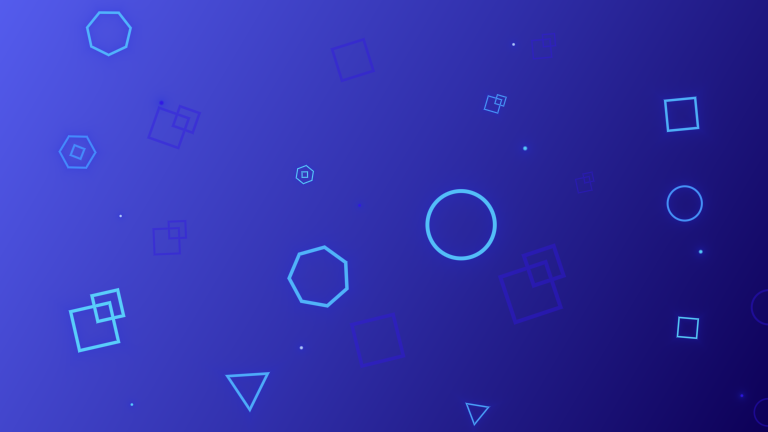
Write a WebGL 2 fragment shader that draws this background.

```glsl
#version 300 es
precision highp float;
// Deep blue diagonal gradient strewn with outlined polygons and glowing dots.
// Shapes sit on a jittered low-discrepancy sequence; each outline is a polygon
// distance, drawn either as a bright glowing stroke or a faint violet one.

uniform vec2 u_resolution;
out vec4 fragColor;

const float TAU = 6.2831853;

// Background
const vec3 SKY_LIGHT = vec3(0.33, 0.36, 0.93);
const vec3 SKY_MID   = vec3(0.19, 0.185, 0.67);
const vec3 SKY_DARK  = vec3(0.05, 0.00, 0.34);
const vec2 SKY_SLOPE = vec2(0.75, 0.25);

// Strokes and dots
const vec3 BLUE   = vec3(0.25, 0.50, 1.00);
const vec3 CYAN   = vec3(0.36, 0.86, 1.00);
const vec3 VIOLET = vec3(0.19, 0.08, 0.90);
const vec3 GLOW   = vec3(0.12, 0.16, 0.88);
const vec3 PALE   = vec3(0.75, 0.85, 1.00);
const float FAINT_ALPHA = 0.40;
const float GLOW_ALPHA  = 0.24;
const float GLOW_REACH  = 0.28;   // relative to the radius
const float STROKE      = 0.058;  // half width relative to the radius

// Scatter, sizes relative to the canvas height
const int BRIGHT_COUNT = 12;
const int FAINT_COUNT  = 9;
const int DOT_COUNT    = 9;
const vec2 BRIGHT_START = vec2(0.61, 0.50);
const vec2 FAINT_START  = vec2(0.70, 0.33);
const vec2 DOT_START    = vec2(0.17, 0.52);
const vec2 SEQUENCE     = vec2(0.7549, 0.5698);
const float JITTER      = 0.10;
const float RADIUS_BIG   = 0.078;
const float RADIUS_SMALL = 0.016;
const float DOT_RADIUS   = 0.0045;
const int SIDES[7] = int[7](0, 3, 6, 4, 4, 7, 7);  // 0 is a circle

vec3 hash3(int n) {
    uvec3 v = uvec3(n, n + 57, n + 131) * 1664525u + 1013904223u;
    v += v.yzx * v.zxy;
    v ^= v >> 16u;
    v += v.yzx * v.zxy;
    return vec3(v >> 8u) / 16777216.0;
}

// Signed distance to a regular polygon of circumradius r
float polygon(vec2 p, float r, int sides) {
    if (sides == 0) return length(p) - r;
    float sector = TAU / float(sides);
    float a = atan(p.x, p.y);
    return cos(floor(0.5 + a / sector) * sector - a) * length(p) - r * cos(0.5 * sector);
}

vec2 rotate(vec2 p, float a) {
    float c = cos(a), s = sin(a);
    return vec2(c * p.x - s * p.y, s * p.x + c * p.y);
}

// Coverage of a stroke of given half width
float stroke(float d, float halfWidth, float aa) {
    return 1.0 - smoothstep(halfWidth - aa, halfWidth + aa, abs(d));
}

vec2 scatter(vec2 start, int i, vec2 rnd, float aspect) {
    vec2 spot = fract(start + float(i) * SEQUENCE) + JITTER * (rnd - 0.5);
    return spot * vec2(aspect, 1.0);
}

// Blends one outlined shape, with its companion, over the colour
vec3 drawShape(vec3 color, vec2 p, int i, bool faint, float aspect, float aa) {
    vec3 rnd = hash3(i + (faint ? 400 : 11));
    p -= scatter(faint ? FAINT_START : BRIGHT_START, i, rnd.xy, aspect);
    p = rotate(p, (rnd.z - 0.5) * 0.8);
    float r = mix(RADIUS_BIG, RADIUS_SMALL, pow(fract(float(i) * 0.207), 0.6));
    int sides = faint ? (i % 4 == 3 ? 0 : 4) : SIDES[i % 7];

    float d = polygon(p, r, sides);
    float line = stroke(d, STROKE * r, aa);
    if (sides == 4 && i % 2 == 0) {         // overlapping square at a corner
        float inner = polygon(p - 0.62 * r, 0.66 * r, 4);
        line = max(line, stroke(inner, STROKE * r, aa));
    } else if (sides == 6) {                // small square in the middle
        float inner = polygon(rotate(p, 0.35), 0.42 * r, 4);
        line = max(line, stroke(inner, STROKE * r, aa));
    }
    if (faint) return mix(color, VIOLET, FAINT_ALPHA * line);
    color = mix(color, GLOW, GLOW_ALPHA * exp(-abs(d) / (GLOW_REACH * r)));
    return mix(color, mix(BLUE, CYAN, fract(rnd.x * 7.0)), 0.92 * line);
}

vec3 drawDot(vec3 color, vec2 p, int i, float aspect, float aa) {
    vec3 rnd = hash3(i + 900);
    float d = length(p - scatter(DOT_START, i, rnd.xy, aspect));
    float r = DOT_RADIUS * mix(0.6, 1.3, rnd.z);
    vec3 tint = i % 3 == 0 ? PALE : (i % 3 == 1 ? VIOLET : CYAN);
    color = mix(color, GLOW, 0.45 * exp(-d / (2.0 * r)));
    return mix(color, tint, 0.9 * (1.0 - smoothstep(0.3 * r, r + aa, d)));
}

void main() {
    vec2 uv = gl_FragCoord.xy / u_resolution;
    float aspect = u_resolution.x / u_resolution.y;
    vec2 p = gl_FragCoord.xy / u_resolution.y;
    float aa = 0.75 / u_resolution.y;

    float t = dot(vec2(uv.x, 1.0 - uv.y), SKY_SLOPE);
    vec3 color = t < 0.5 ? mix(SKY_LIGHT, SKY_MID, 2.0 * t) : mix(SKY_MID, SKY_DARK, 2.0 * t - 1.0);

    for (int i = 0; i < FAINT_COUNT; i++) color = drawShape(color, p, i, true, aspect, aa);
    for (int i = 0; i < DOT_COUNT; i++) color = drawDot(color, p, i, aspect, aa);
    for (int i = 0; i < BRIGHT_COUNT; i++) color = drawShape(color, p, i, false, aspect, aa);
    fragColor = vec4(color, 1.0);
}
```
